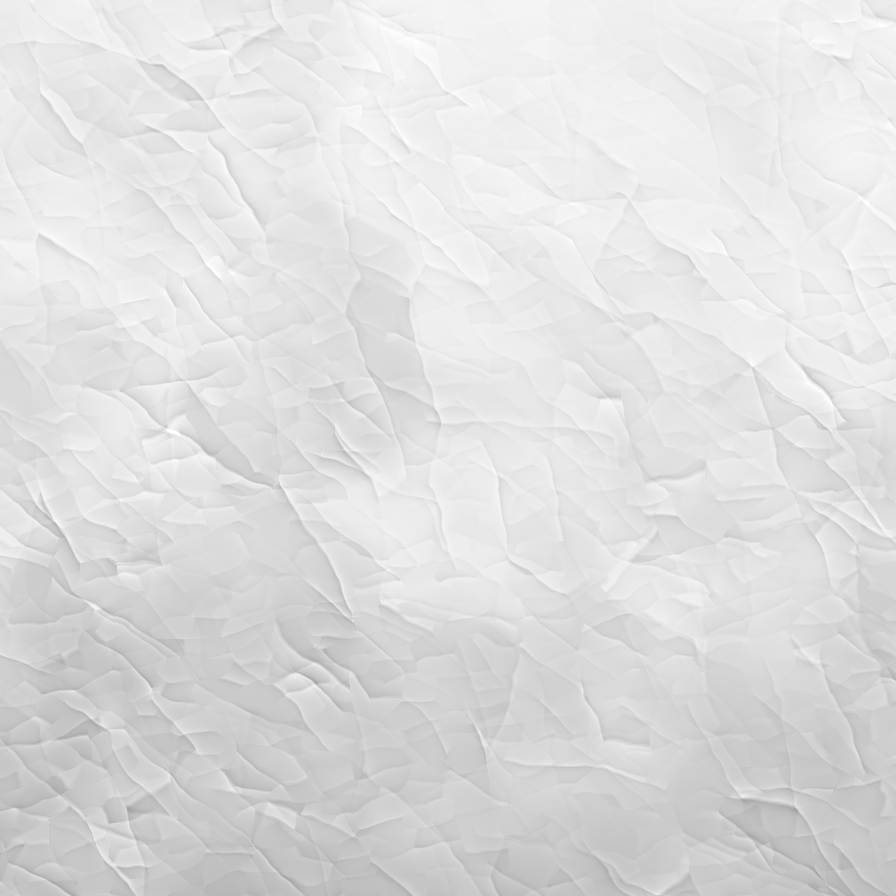
A three.js fragment shader for this texture:

```glsl
// Crumpled white paper: soft tilted facets and fine creases, brighter toward the top.
varying vec2 vUv;

const vec3 PAPER_TINT = vec3(1.003, 0.998, 1.001);
const float BOTTOM_TONE = 0.760;    // brightness at the lower edge
const float TONE_RISE = 0.176;      // brightness gained toward the top
const float HIGHLIGHT_KNEE = 0.925; // brighter tones are compressed
const float HIGHLIGHT_CUT = 0.45;
const float CREASE_WIDTH = 0.0036;  // in canvas units
const float EDGE_SOFTNESS = 0.0020; // in canvas units
const float WARP_AMOUNT = 0.018;
const float JAG_AMOUNT = 0.0032;
const vec2 LIGHT_DIR = vec2(0.42, 0.91);

float hash(vec2 p) {
  return fract(sin(dot(p, vec2(127.1, 311.7))) * 4375.85);
}

vec2 hash2(vec2 p) {
  return vec2(hash(p), hash(p + 37.3));
}

mat2 rotation(float angle) {
  float c = cos(angle), s = sin(angle);
  return mat2(c, -s, s, c);
}

// Layered sines, roughly -1 to 1
float waves(vec2 p) {
  float sum = 0.0, amp = 0.5;
  for (int i = 0; i < 4; i++) {
    sum += amp * sin(p.x + 1.7 * sin(p.y * 0.8)) * cos(p.y + 0.6);
    p = rotation(0.9) * p * 1.9 + 2.3;
    amp *= 0.55;
  }
  return sum;
}

vec2 cellCenter(vec2 id) {
  return id + 0.1 + 0.8 * hash2(id);
}

// Cellular folds along an angle: x is the facet tone, y the signed crease shading
vec2 folds(vec2 uv, float scale, float angle, float stretch, float sharpness) {
  mat2 turn = rotation(angle);
  vec2 p = turn * uv * scale * vec2(1.0 / stretch, stretch) + scale * 3.7;
  vec2 light = turn * LIGHT_DIR;

  // Nearest facet
  vec2 home = floor(p);
  float nearest = 9.0;
  for (int j = -1; j <= 1; j++) {
    for (int i = -1; i <= 1; i++) {
      vec2 id = floor(p) + vec2(float(i), float(j));
      vec2 d = cellCenter(id) - p;
      if (dot(d, d) < nearest) {
        nearest = dot(d, d);
        home = id;
      }
    }
  }

  // Blend tilted neighbours and add a ridge or valley along each shared edge
  vec2 homeCenter = cellCenter(home);
  float tone = 0.0, weights = 0.0, crease = 0.0;
  for (int j = -1; j <= 1; j++) {
    for (int i = -1; i <= 1; i++) {
      vec2 id = home + vec2(float(i), float(j));
      vec2 center = cellCenter(id);
      vec2 away = center - homeCenter;
      float span = max(length(away), 0.001);
      float edge = max(dot(center - p, center - p) - nearest, 0.0) / (2.0 * span);

      float tilt = dot(p - center, hash2(id + 9.1) - 0.5);
      float weight = exp(-edge * sharpness);
      tone += weight * (hash(id + 5.3) - 0.5 + 0.9 * tilt);
      weights += weight;

      float fold = 2.0 * hash(home + id + 0.5) - 1.0;
      float reach = edge / scale;
      float profile = exp(-reach / CREASE_WIDTH) + 0.3 * exp(-reach / (4.0 * CREASE_WIDTH));
      profile *= smoothstep(0.0, EDGE_SOFTNESS, reach);
      crease += fold * abs(fold) * profile * dot(away / span, light);
    }
  }
  return vec2(tone / weights, crease);
}

void main() {
  // Bend the sheet so that folds are curved and slightly jagged
  vec2 bend = vec2(waves(vUv * 13.0), waves(vUv.yx * 12.0 + 4.0));
  vec2 jag = vec2(waves(vUv * 48.0 + 2.0), waves(vUv.yx * 52.0 + 7.0));
  vec2 uv = vUv + WARP_AMOUNT * bend + JAG_AMOUNT * jag;

  // Large facets down to small wrinkles
  vec2 large = folds(uv, 4.8, 0.2, 1.15, 26.0);
  vec2 medium = folds(uv + 0.31, 9.0, -0.55, 1.45, 14.0);
  vec2 steep = folds(uv + 0.47, 9.5, -1.3, 1.55, 12.0);
  vec2 small = folds(uv + 0.67, 17.0, -0.75, 1.6, 10.0);
  vec2 tiny = folds(uv + 0.13, 31.0, 0.25, 1.45, 8.0);

  // Wrinkles gather in patches, and more so toward the lower left
  float patches = smoothstep(-0.4, 0.6, waves(vUv * 8.0 + 1.5));
  float crumple = 0.35 + 0.65 * patches + 0.45 * (1.0 - vUv.x) * (1.0 - vUv.y);
  float broken = 0.55 + 0.6 * waves(vUv * 27.0);

  float shade = 0.060 * large.x + 0.075 * large.y * (0.3 + broken);
  shade += 0.040 * medium.x + 0.125 * medium.y * (0.3 + broken) * crumple;
  shade += 0.022 * steep.x + 0.140 * steep.y * (0.2 + broken);
  shade += (0.032 * small.x + 0.140 * small.y * (0.2 + broken)) * crumple;
  shade += (0.020 * tiny.x + 0.070 * tiny.y) * crumple;
  shade += 0.006 * waves(vUv * 6.0 + 3.0);

  // Light falling off toward the bottom, with softened highlights
  float drop = 1.0 - vUv.y;
  float tone = BOTTOM_TONE + TONE_RISE * (1.0 - drop * drop) + shade;
  tone -= HIGHLIGHT_CUT * max(tone - HIGHLIGHT_KNEE, 0.0);
  gl_FragColor = vec4(clamp(tone * PAPER_TINT, 0.0, 1.0), 1.0);
}
```
